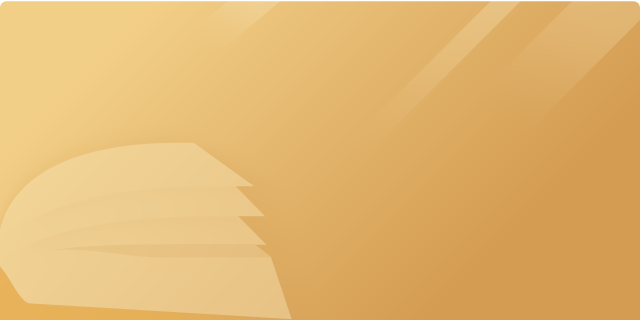
A Shadertoy shader for this background:

```glsl
// Golden diagonal gradient with fading light beams and a pale layered wing at lower left.

// Layout grid: 768 x 384 units over the canvas, with y measured downwards.
const vec2 GRID = vec2(768.0, 384.0);
const vec3 PALE_GOLD = vec3(0.95, 0.81, 0.53);
const vec3 DEEP_GOLD = vec3(0.83, 0.61, 0.32);
const vec3 CREAM = vec3(0.96, 0.88, 0.69);
const vec3 SHADE = vec3(0.80, 0.58, 0.28);
const vec3 AMBER = vec3(0.91, 0.69, 0.32);

// Antialiased coverage: d is positive inside the shape.
float cover(float d, float aa) {
    return clamp(0.5 + d / aa, 0.0, 1.0);
}

// Slanted strip from x = left to right at the top, fading towards lower left.
float beam(vec2 p, float left, float right, float slant, vec2 fade, float aa) {
    float u = p.x + slant * p.y;
    float strip = cover(u - left, 1.5 * aa) * cover(right - u, 1.5 * aa);
    return strip * (1.0 - smoothstep(fade.x, fade.y, p.y - p.x));
}

// Horizontal layer whose right end follows the line from root to tip.
float feather(vec2 p, vec2 root, vec2 tip, float aa) {
    float slope = (tip.x - root.x) / (tip.y - root.y);
    float d = (root.x + slope * (p.y - root.y) - p.x) / sqrt(1.0 + slope * slope);
    return cover(p.y - root.y, aa) * cover(tip.y - p.y, aa) * cover(d, aa);
}

// Rounded shoulder of the wing.
float shoulder(float x) {
    float r = clamp((232.0 - x) / 236.0, 0.0, 1.0);
    return 171.0 + 145.0 * (1.0 - pow(1.0 - pow(r, 2.5), 0.4));
}

// Lower rim: a curved left end joined to a gently sloping line.
float rim(float x) {
    float slope = 364.0 + 0.0605 * (x - 36.0);
    return slope - 46.0 * (1.0 - smoothstep(-8.0, 36.0, x));
}

// Crease that rises from the left and levels out at x = reach.
float crease(float x, float level, float rise, float reach, float power) {
    return level + rise * pow(max(1.0 - x / reach, 0.0), power);
}

float wing(vec2 p, float aa) {
    float m = feather(p, vec2(232.0, 171.0), vec2(305.0, 223.5), aa)
            + feather(p, vec2(283.0, 223.5), vec2(318.0, 259.5), aa)
            + feather(p, vec2(286.0, 259.5), vec2(320.0, 294.0), aa)
            + feather(p, vec2(307.0, 294.0), vec2(325.0, 308.0), aa)
            + feather(p, vec2(325.0, 308.0), vec2(353.0, 392.0), aa);
    float top = cover((p.y - shoulder(p.x)) * 0.8, aa);
    return min(m, 1.0) * top * cover(rim(p.x) - p.y, aa);
}

// Broad soft shadow around the wing.
float wingShadow(vec2 p) {
    float right = min(232.0 + 1.4 * (p.y - 171.0), 305.0 + 0.28 * (p.y - 223.0));
    return smoothstep(-28.0, 22.0, p.y - shoulder(p.x))
         * smoothstep(-45.0, 25.0, right - p.x);
}

// Shadow just below a crease, fading downwards.
float creaseShadow(float d, float depth, float aa) {
    return cover(d, 2.0 * aa) * exp(-max(d, 0.0) / depth);
}

void mainImage(out vec4 fragColor, in vec2 fragCoord) {
    vec2 p = fragCoord / iResolution.xy * GRID;
    p.y = GRID.y - p.y;
    float aa = GRID.y / iResolution.y;

    // Diagonal base gradient
    float t = clamp((p.x + p.y - 180.0) / 720.0, 0.0, 1.0);
    vec3 base = mix(PALE_GOLD, DEEP_GOLD, t);
    vec3 color = base;

    // Light beams
    color = mix(color, CREAM, 0.38 * beam(p, 275.0, 338.0, 1.2, vec2(-320.0, -190.0), aa));
    color = mix(color, CREAM, 0.38 * beam(p, 590.0, 626.0, 1.0, vec2(-640.0, -230.0), aa));
    color = mix(color, CREAM, 0.28 * beam(p, 688.0, 792.0, 1.0, vec2(-740.0, -455.0), aa));

    // Wing shadow and the amber strip beneath the rim
    color = mix(color, SHADE, 0.17 * wingShadow(p));
    float below = smoothstep(-4.0, 4.0, p.y - rim(p.x));
    color = mix(color, AMBER, 0.75 * below * (1.0 - smoothstep(180.0, 350.0, p.x)));

    // Wing body with creases and one darker fold
    vec3 body = mix(base, CREAM, 0.46);
    float fade = smoothstep(0.0, 70.0, p.x);
    float upper = p.y - crease(p.x, 224.0, 60.0, 283.0, 3.0);
    float middle = p.y - crease(p.x, 260.0, 49.0, 286.0, 3.0);
    float foldTop = p.y - crease(p.x, 293.0, 22.0, 307.0, 5.0);
    float foldEnd = foldTop - 16.0 * smoothstep(50.0, 200.0, p.x);
    float fold = cover(foldTop, aa) * cover(-foldEnd, aa);
    body = mix(body, SHADE, 0.06 * fade * creaseShadow(upper, 14.0, aa));
    body = mix(body, SHADE, 0.08 * fade * creaseShadow(middle, 14.0, aa));
    body = mix(body, SHADE, 0.15 * fade * fold);
    color = mix(color, body, wing(p, aa));

    // White margin with rounded upper corners
    vec2 q = abs(p - vec2(384.0, 401.5)) - vec2(376.0, 392.0);
    float card = 8.0 - length(max(q, 0.0));
    color = mix(vec3(1.0), color, cover(card, aa));

    fragColor = vec4(color, 1.0);
}
```
